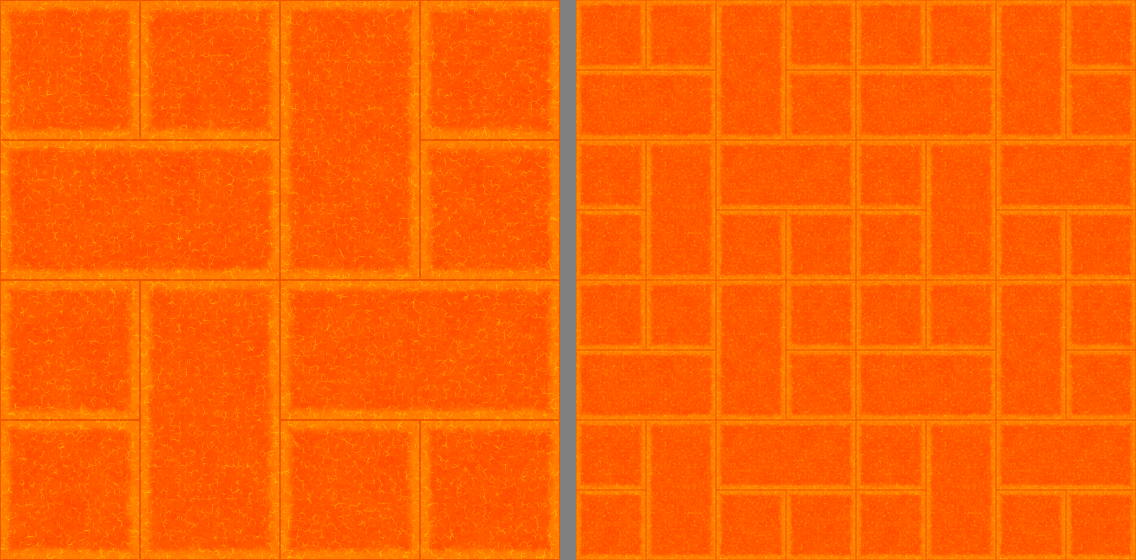
Left, the tile; right, the same tile 2 across and 2 down.
Reproduce this texture procedurally as a Shadertoy shader.

```glsl
vec2 hash2(vec2 p) {
    vec3 q = fract(p.xyx * vec3(0.1031, 0.1030, 0.0973));
    q += dot(q, q.yzx + 33.33);
    return fract((q.xx + q.yz) * q.zy);
}

// Gradient noise that wraps after a whole number of cells
float corner(vec2 cell, vec2 offset, float period) {
    float angle = 6.2832 * hash2(mod(cell, period) + period).x;
    return dot(vec2(cos(angle), sin(angle)), offset);
}

float gradientNoise(vec2 uv, float period) {
    vec2 p = uv * period, i = floor(p), f = p - i;
    vec2 u = f * f * f * (f * (f * 6.0 - 15.0) + 10.0);
    vec2 e = vec2(1, 0);
    return mix(mix(corner(i, f, period), corner(i + e, f - e, period), u.x),
               mix(corner(i + e.yx, f - e.yx, period), corner(i + 1.0, f - 1.0, period), u.x), u.y);
}

float fbm(vec2 uv, float period) {
    float sum = 0.0, amplitude = 1.0;
    for (int i = 0; i < 5; i++) {
        sum += amplitude * gradientNoise(uv, period);
        period *= 2.0;
        amplitude *= 0.65;
    }
    return sum;
}

// Wrapping cells: x = distance to the cell border in canvas units, y = random tint
vec2 grainCells(vec2 uv, float period) {
    vec2 p = uv * period, base = floor(p);
    vec2 nearest = vec2(9.0), second = vec2(9.0);
    float tint = 0.0;
    for (int y = -1; y <= 1; y++)
    for (int x = -1; x <= 1; x++) {
        vec2 cell = base + vec2(x, y);
        vec2 rnd = hash2(mod(cell, period) + 3.0 * period);
        vec2 offset = cell + rnd - p;
        if (dot(offset, offset) < dot(nearest, nearest)) {
            second = nearest;
            nearest = offset;
            tint = fract(rnd.x * 7.0 + rnd.y * 13.0);
        } else if (dot(offset, offset) < dot(second, second)) {
            second = offset;
        }
    }
    float border = dot(0.5 * (nearest + second), normalize(second - nearest));
    return vec2(border / period, tint);
}

// Distance to the nearest joint: each block holds one slab and two squares
float jointDistance(vec2 uv) {
    vec2 block = floor(uv * 2.0), q = fract(uv * 2.0);
    if (block.x != block.y) q = q.yx;
    bool isSlab = step(0.5, q.x) == 1.0 - block.y;
    vec2 size = vec2(0.5, isSlab ? 1.0 : 0.5);
    vec2 local = mod(q, size);
    vec2 d = min(local, size - local);
    return 0.5 * min(d.x, d.y);
}

void mainImage(out vec4 fragColor, in vec2 fragCoord) {
    vec2 uv = fract(fragCoord / iResolution.xy);
    float pixel = 1.0 / min(iResolution.x, iResolution.y);
    float joint = jointDistance(uv);

    // Mottled face, lighter along a ragged rim
    float face = 0.322 + 0.035 * fbm(uv, 14.0) + 0.018 * gradientNoise(uv, 190.0);
    float ragged = joint + 0.006 * fbm(uv + 0.37, 32.0);
    float rim = 1.0 - smoothstep(0.009, 0.027, ragged);
    float green = mix(max(face, 0.285), 0.475 + 0.03 * fbm(uv, 24.0), rim);

    // Two sizes of grain with broken bright veins between them
    vec2 warped = uv + 0.003 * vec2(gradientNoise(uv, 70.0), gradientNoise(uv + 0.53, 70.0));
    for (int i = 0; i < 2; i++) {
        float period = i == 0 ? 72.0 : 118.0;
        vec2 grain = grainCells(warped, period);
        float vein = 1.0 - smoothstep(0.0, 0.0007 + 0.6 * pixel, grain.x);
        float broken = smoothstep(-0.05, 0.5, gradientNoise(uv + 0.21 * float(i), 86.0));
        green += 0.022 * (grain.y - 0.5) + vein * (0.02 + 0.16 * broken);
    }

    // Thin dark joint
    vec3 color = vec3(1.0, clamp(green, 0.27, 0.66), 0.0);
    float line = clamp(0.5 + (0.0008 - joint) / pixel, 0.0, 1.0);
    color = mix(color, vec3(0.88, 0.14, 0.0), line);
    fragColor = vec4(color, 1.0);
}
```
